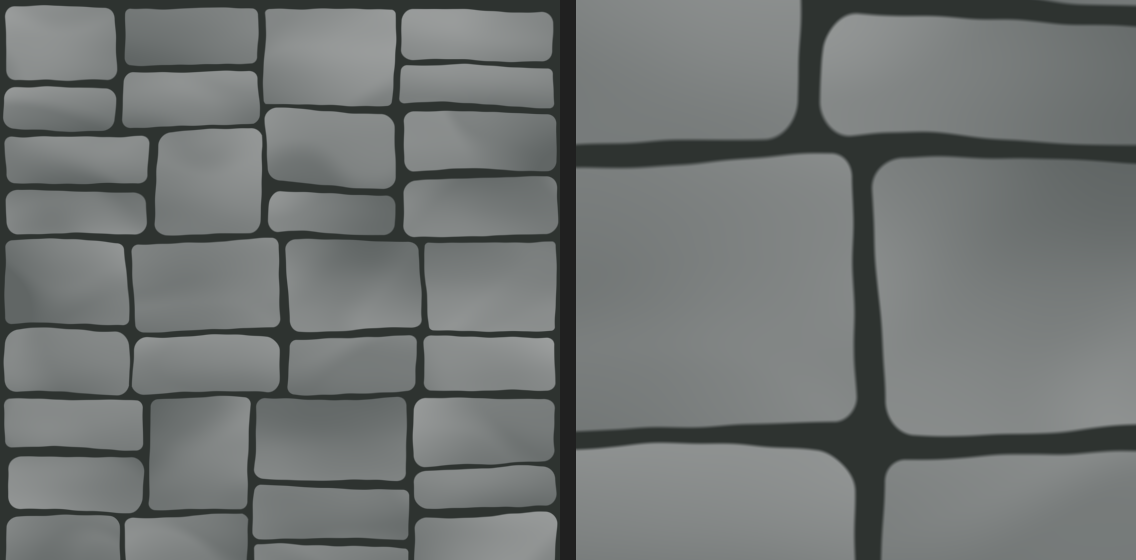
Left: the whole. Right: its middle third, enlarged.
This texture is drawn by a WebGL 1 fragment shader. Its source:

```glsl
precision highp float;
// Hand-painted grey stone wall: the canvas is cut again and again into uneven
// blocks, each drawn as a rounded, slightly tilted box between dark joints.
// Soft gradients and broad brush patches of gradient noise shade every stone.
uniform vec2 u_resolution;

#define SEED 3.7
#define STONE_AREA 0.047   // blocks larger than about this are cut again
#define JOINT 0.0060       // mean half width of the dark joints
#define MIN_JOINT 0.0028   // thinnest half width
#define ROUNDING 0.026     // largest corner radius
#define WARP 0.014         // bend of the joint lines
#define WOBBLE 0.0026      // unevenness of the brush line
#define SOFTNESS 0.0016    // half width of the stone edge
#define TILT 0.034         // range of stone rotation in radians
#define BRUSH_SCALE 5.0    // frequency of the painted patches

const vec3 JOINT_COLOR = vec3(0.18, 0.20, 0.19);
const vec3 STONE_SHADE = vec3(0.38, 0.40, 0.397);
const vec3 STONE_LIGHT = vec3(0.61, 0.62, 0.618);

float hash(float n) {
  return fract(sin(n * 12.9898 + SEED) * 43758.5453);
}

vec2 gradient(vec2 cell) {
  float angle = 6.28318 * hash(dot(cell, vec2(1.37, 7.91)));
  return vec2(cos(angle), sin(angle));
}

float gradientNoise(vec2 p) {
  vec2 i = floor(p), f = p - i;
  vec2 u = f * f * f * (f * (f * 6.0 - 15.0) + 10.0);
  float a = dot(gradient(i), f);
  float b = dot(gradient(i + vec2(1, 0)), f - vec2(1, 0));
  float c = dot(gradient(i + vec2(0, 1)), f - vec2(0, 1));
  float d = dot(gradient(i + vec2(1, 1)), f - vec2(1, 1));
  return mix(mix(a, b, u.x), mix(c, d, u.x), u.y);
}

float roundedBox(vec2 p, vec2 halfSize, float radius) {
  vec2 q = abs(p) - halfSize + radius;
  return length(max(q, 0.0)) + min(max(q.x, q.y), 0.0) - radius;
}

// Narrows lo..hi to the block around p and returns the number of that block.
float findBlock(vec2 p, inout vec2 lo, inout vec2 hi) {
  float id = 1.0;
  for (int level = 0; level < 7; level++) {
    vec2 size = hi - lo;
    if (size.x * size.y < STONE_AREA * mix(0.85, 1.2, hash(id + 0.31))) break;
    float cut = mix(0.37, 0.63, hash(id + 0.57));
    float side;
    if (size.x > size.y * mix(1.4, 2.2, hash(id + 0.83))) {
      float x = lo.x + size.x * cut;
      side = step(x, p.x);
      if (side > 0.5) lo.x = x; else hi.x = x;
    } else {
      float y = lo.y + size.y * cut;
      side = step(y, p.y);
      if (side > 0.5) lo.y = y; else hi.y = y;
    }
    id = id * 2.0 + side;
  }
  return id;
}

// Painted brightness, 0 to 1; local runs from -1 to 1 across the stone.
float stoneTone(vec2 p, vec2 local, float id) {
  vec2 q = p * BRUSH_SCALE + 40.0 * vec2(hash(id + 0.11), hash(id + 0.23));
  float angle = 6.28318 * hash(id + 0.37);
  vec2 lightDir = vec2(cos(angle), sin(angle));
  float clouds = gradientNoise(q * vec2(0.8, 1.3));
  float patches = gradientNoise(q * vec2(0.7, 0.9) + 17.3 + 0.3 * clouds);
  float strokes = gradientNoise(q * vec2(1.0, 3.2) + 31.7);
  float tone = 0.48 + 0.22 * (hash(id + 0.49) - 0.5);
  tone += 0.22 * dot(lightDir, local);
  tone += 0.38 * clouds + 0.10 * strokes;
  tone += 0.24 * (smoothstep(-0.10, 0.16, patches) - 0.5);
  return clamp(tone, 0.0, 1.0);
}

void main() {
  vec2 p = gl_FragCoord.xy / u_resolution.y;
  float aspect = u_resolution.x / u_resolution.y;

  // Bent lines with a finer wobble of the hand
  vec2 bent = p;
  bent += WARP * vec2(gradientNoise(p * 4.0), gradientNoise(p * 4.0 + 23.5));
  bent += WOBBLE * vec2(gradientNoise(p * 24.0), gradientNoise(p * 24.0 + 9.5));

  // Block around this point
  vec2 lo = vec2(0.003, -0.04);
  vec2 hi = vec2(aspect - 0.003, 0.991);
  float id = findBlock(bent, lo, hi);
  vec2 halfSize = 0.5 * (hi - lo);
  vec2 offset = bent - 0.5 * (lo + hi);

  // Tilted stone, so that joints taper and differ in width
  float tilt = TILT * (hash(id + 0.61) - 0.5);
  vec2 shift = 0.004 * (vec2(hash(id + 0.71), hash(id + 0.79)) - 0.5);
  vec2 turned = offset + tilt * vec2(-offset.y, offset.x) - shift;
  float gap = JOINT * (1.0 + 0.9 * gradientNoise(p * 7.0 + 51.0));
  float radius = ROUNDING * mix(0.25, 1.0, hash(id + 0.91));
  float stone = roundedBox(turned, halfSize - gap, radius);
  stone = max(stone, roundedBox(offset, halfSize - MIN_JOINT, 0.004));

  // Shading and soft edge
  vec3 color = mix(STONE_SHADE, STONE_LIGHT, stoneTone(p, offset / halfSize, id));
  float edge = max(SOFTNESS, 0.75 / u_resolution.y);
  color = mix(color, JOINT_COLOR, smoothstep(-edge, edge, stone));
  gl_FragColor = vec4(color, 1.0);
}
```
